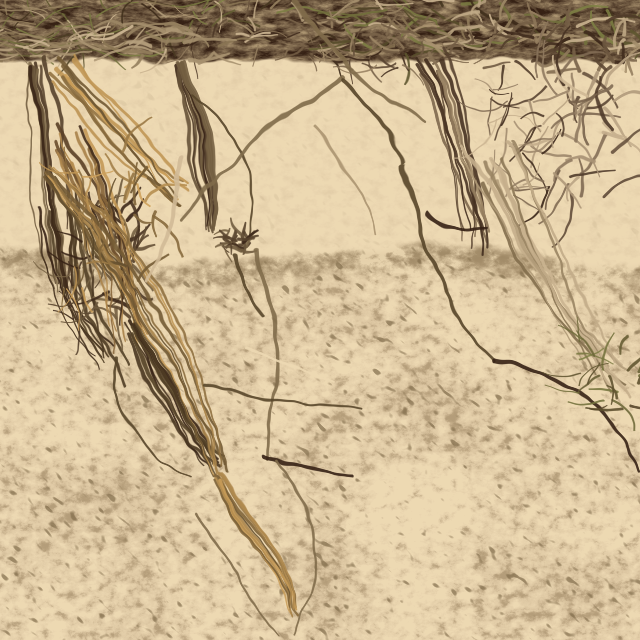
Write a three.js fragment shader that draws this texture.

```glsl
varying vec2 vUv;
const vec3 CREAM = vec3(.93, .85, .7), SAND = vec3(.82, .73, .59);
const vec3 CLAY = vec3(.67, .58, .44), OLIVE = vec3(.5, .42, .29);
const vec3 BARK = vec3(.34, .27, .16), DARK = vec3(.21, .13, .08);
const vec3 GOLD = vec3(.82, .64, .36), GREEN = vec3(.5, .51, .27);
const float THIN = .0022, THICK = .0034;

vec2 hash(vec2 p) {
  vec3 q = fract(p.xyx * vec3(.1031, .103, .0973));
  q += dot(q, q.yzx + 33.33);
  return fract((q.xx + q.yz) * q.zy);
}
float corner(vec2 cell, vec2 f, vec2 o) { return dot(hash(cell + o) * 2. - 1., f - o); }
float noise(vec2 p) {
  vec2 i = floor(p), f = fract(p), u = f * f * (3. - 2. * f), e = vec2(1, 0);
  return mix(mix(corner(i, f, e.yy), corner(i, f, e.xy), u.x),
             mix(corner(i, f, e.yx), corner(i, f, e.xx), u.x), u.y);
}
float fbm(vec2 p) {
  float sum = 0., gain = 1.;
  for (int i = 0; i < 4; i++, p = p * 2.1 + 17., gain *= .55) sum += gain * noise(p);
  return sum;
}
vec2 drift(vec2 p) { return vec2(noise(p), noise(p + 31.)); }

// Tapered stalk between two ends, bowed by a fraction of its length
void stem(inout vec3 c, vec2 p, vec4 ends, float bend, float w, vec3 tint) {
  vec2 d = ends.zw - ends.xy, r = p - ends.xy;
  float t = clamp(dot(r, d) / dot(d, d), 0., 1.);
  r -= d * t + vec2(-d.y, d.x) * bend * 4. * t * (1. - t);
  w *= 1. - .4 * t;
  c = mix(c, tint, .9 - .9 * smoothstep(w - .001, w + .0012, length(r)));
}
// Stalks sharing a course
void bundle(inout vec3 c, vec2 p, vec4 ends, float bend, float spread, vec3 low, vec3 high) {
  for (int i = 0; i < 11; i++) {
    vec2 h = hash(vec2(i, ends.x * 99.)), k = hash(vec2(i, ends.y * 77.));
    stem(c, p, ends + (vec4(h, k) - .5) * spread, bend + (h.y - .5) * .12,
         mix(.0012, .0032, k.x), mix(low, high, fract(h.x * 7.)));
  }
}
// Loose blades in a box of centre and size; tilt flattens or steepens them
void scatter(inout vec3 c, vec2 p, vec4 box, int count, float reach, float tilt, vec3 low, vec3 high) {
  if (any(greaterThan(abs(p - box.xy), box.zw * .5 + reach * max(tilt, 1.3)))) return;
  for (int i = 0; i < 90; i++) {
    if (i >= count) break;
    vec2 h = hash(vec2(i, box.x * 99.)), k = hash(vec2(i, box.y * 77.));
    vec2 a = box.xy + (h - .5) * box.zw;
    vec2 along = vec2(cos(k.x * 6.28), tilt * sin(k.x * 6.28)) * reach * (.4 + .6 * k.y);
    stem(c, p, vec4(a, a + along), (k.y - .5) * .35, mix(.001, .0028, h.x),
         mix(low, high, fract(k.y * 7.)));
  }
}

// Pale wall, damp line and pitted lower face
vec3 wall(vec2 p) {
  float blotch = fbm(p * 7.), grain = fbm(p * vec2(50, 65));
  float edge = .603 + .014 * sin(p.x * 9. + 2.2) + .015 * blotch;
  float lower = 1. - smoothstep(edge - .012, edge + .006, p.y);
  float band = lower * smoothstep(edge - .06, edge - .012, p.y);
  vec3 c = mix(CREAM, SAND, clamp(.05 + .5 * grain + lower * (.3 + .8 * blotch + .5 * grain), 0., 1.));
  c = mix(c, CLAY, lower * .75 * smoothstep(.05, .7, grain + .4 * blotch));
  c = mix(c, mix(CLAY, OLIVE, .3), band * clamp(.5 + blotch + grain, .1, .9));
  float pits = smoothstep(.24, .5, noise(p * vec2(85, 95) + p.yx * 30.) + .2 * blotch);
  return mix(c, OLIVE, pits * (.1 + .6 * lower));
}

// Matted grass along the top
void verge(inout vec3 c, vec2 p) {
  float rim = .906 + .012 * noise(p * 25.);
  vec3 soil = mix(DARK, CLAY, clamp(.45 + fbm(p * vec2(35, 90)), 0., 1.));
  c = mix(c, soil, smoothstep(rim - .003, rim + .003, p.y));
  scatter(c, p, vec4(.5, .955, 1.1, .08), 90, .1, .5, DARK, GREEN);
  scatter(c, p, vec4(.52, .96, 1.1, .08), 90, .1, .45, OLIVE, SAND);
  scatter(c, p, vec4(.6, .945, .7, .06), 70, .06, .8, DARK, CLAY);
  scatter(c, p, vec4(.12, .93, .4, .05), 60, .12, .18, OLIVE, SAND);
  scatter(c, p, vec4(.73, .905, .5, .03), 40, .06, .7, DARK, CLAY);
}

void leftStalks(inout vec3 c, vec2 p) {
  bundle(c, p, vec4(.06, .9, .095, .55), -.01, .025, DARK, OLIVE);
  bundle(c, p, vec4(.09, .69, .175, .43), -.04, .06, DARK, BARK);
  bundle(c, p, vec4(.095, .89, .28, .7), -.04, .045, BARK, GOLD);
  scatter(c, p, vec4(.16, .6, .11, .2), 60, .06, 1.4, DARK, OLIVE);
  bundle(c, p, vec4(.12, .78, .2, .46), .03, .07, DARK, GOLD);
  bundle(c, p, vec4(.21, .49, .335, .28), -.04, .03, DARK, BARK);
  bundle(c, p, vec4(.08, .73, .345, .26), .05, .025, BARK, GOLD);
  scatter(c, p, vec4(.17, .66, .15, .22), 34, .07, 1.2, BARK, GOLD);
  bundle(c, p, vec4(.34, .25, .465, .05), .02, .016, BARK, GOLD);
  stem(c, p, vec4(.18, .44, .3, .255), -.16, THIN, BARK);
  stem(c, p, vec4(.31, .2, .435, .01), -.03, THIN, OLIVE);
  stem(c, p, vec4(.29, .75, .23, .56), .04, THICK, SAND);
}
void middleStalks(inout vec3 c, vec2 p) {
  bundle(c, p, vec4(.28, .9, .33, .64), .02, .014, DARK, OLIVE);
  stem(c, p, vec4(.3, .85, .388, .62), .16, THIN, BARK);
  stem(c, p, vec4(.54, .88, .285, .66), -.05, THICK, OLIVE);
  scatter(c, p, vec4(.365, .62, .04, .03), 24, .04, .7, DARK, OLIVE);
  stem(c, p, vec4(.37, .6, .41, .51), -.06, THICK, BARK);
  stem(c, p, vec4(.398, .61, .415, .285), .08, THICK, OLIVE);
  stem(c, p, vec4(.32, .395, .565, .362), -.02, THIN, BARK);
  stem(c, p, vec4(.41, .29, .553, .257), -.05, THICK, DARK);
  stem(c, p, vec4(.43, .28, .46, .01), .17, THIN, OLIVE);
  stem(c, p, vec4(.385, .455, .52, .405), 0., THIN, CREAM);
  stem(c, p, vec4(.49, .8, .587, .63), .08, THIN, CLAY);
}
void rightStalks(inout vec3 c, vec2 p) {
  bundle(c, p, vec4(.68, .9, .74, .62), .03, .05, DARK, CLAY);
  scatter(c, p, vec4(.86, .79, .2, .2), 75, .08, 1.2, DARK, SAND);
  stem(c, p, vec4(.46, 1, .66, .81), -.05, THICK, OLIVE);
  stem(c, p, vec4(.54, .875, .63, .745), .05, THICK, BARK);
  stem(c, p, vec4(.63, .74, .77, .433), -.06, THICK, BARK);
  stem(c, p, vec4(.665, .665, .76, .64), -.1, THICK, DARK);
  stem(c, p, vec4(.77, .433, 1, .265), .15, THICK, DARK);
  bundle(c, p, vec4(.76, .74, .95, .4), -.04, .09, OLIVE, SAND);
  scatter(c, p, vec4(.95, .42, .1, .12), 24, .07, .8, BARK, GREEN);
}

void main() {
  vec3 c = wall(vUv);
  vec2 p = vUv + .014 * drift(vUv * 13.) + .004 * drift(vUv * 50.);
  verge(c, p); leftStalks(c, p); middleStalks(c, p); rightStalks(c, p);
  gl_FragColor = vec4(c, 1.);
}
```
